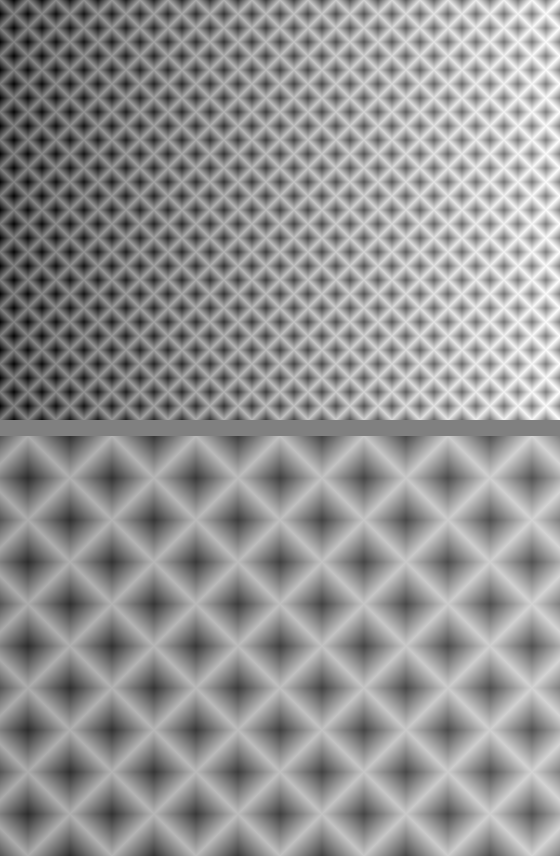
Top: the whole. Bottom: its middle third, enlarged.
Write a Shadertoy shader that draws this pattern.

```glsl
// Diamond lattice of soft grey pyramids, brightening from left to right.

const float CELLS_DOWN = 15.0;      // repeats over the canvas height
const float RAMP_WEIGHT = 0.5;      // share of the horizontal gradient
const float LATTICE_WEIGHT = 0.5;   // share of the diamond pattern
const float CREASE_SOFTNESS = 0.25; // ridge rounding, in pixel widths

// Absolute value with a rounded crease
float softAbs(float x, float radius) {
    return sqrt(x * x + radius * radius);
}

// 1 on the diagonal ridges, falling linearly to 0 at each diamond centre
float diamondLattice(vec2 p, float softness) {
    vec2 q = abs(fract(p) - 0.5);
    return 1.0 - 2.0 * softAbs(q.x - q.y, softness);
}

void mainImage(out vec4 fragColor, in vec2 fragCoord) {
    vec2 uv = fragCoord / iResolution.xy;

    // Square cells measured from the lower left corner
    vec2 cellPos = fragCoord / iResolution.y * CELLS_DOWN;
    float pixelWidth = CELLS_DOWN / iResolution.y;

    // Blend the lattice with the left-to-right ramp
    float lattice = diamondLattice(cellPos, CREASE_SOFTNESS * pixelWidth);
    float grey = RAMP_WEIGHT * uv.x + LATTICE_WEIGHT * lattice;

    fragColor = vec4(vec3(clamp(grey, 0.0, 1.0)), 1.0);
}
```
